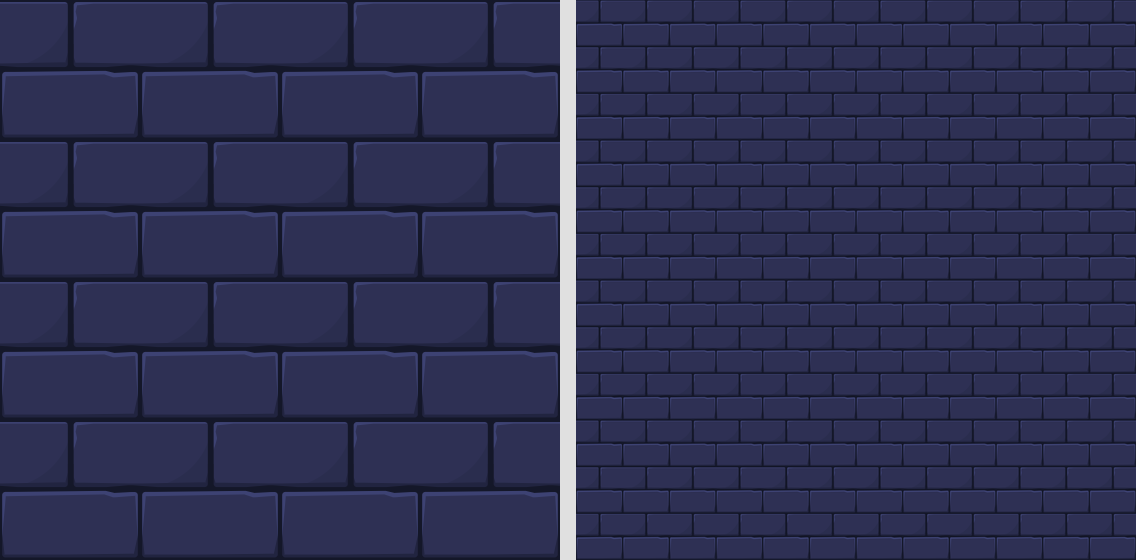
Left: one tile. Right: repeated 3 by 3.
Give the GLSL for this texture, as a Shadertoy shader.

```glsl
// Draws a tiling wall of dark blue bricks in running bond, with chipped light edges and shaded feet.

const vec2 REPEATS = vec2(4.0, 8.0);    // bricks across, rows down
const vec2 CELL = vec2(192.0, 96.0);    // design units of one brick cell
const float CORNER = 4.5;               // corner radius in design units

const vec3 MORTAR = vec3(0.08, 0.09, 0.16);
const vec3 SHADOW = vec3(0.13, 0.14, 0.25);
const vec3 SHADE  = vec3(0.165, 0.175, 0.305);
const vec3 FACE   = vec3(0.18, 0.19, 0.33);
const vec3 LIGHT  = vec3(0.24, 0.26, 0.45);

// Sides of the brick, measured from the top left of its cell
const vec2 CHIPPED_SIDES = vec2(3.0, 189.0);
const vec2 SHADED_SIDES  = vec2(5.0, 189.0);

// Circle that bounds the lit part of a shaded brick
const vec2 GLOW_CENTER = vec2(98.0, -5.0);
const float GLOW_RADIUS = 98.0;

// Straight ramp from 0 at a to 1 at b
float ramp(float a, float b, float x) {
    return clamp((x - a) / (b - a), 0.0, 1.0);
}

// Coverage of a shape from its signed distance
float cover(float dist, float pixel) {
    return clamp(0.5 - dist / pixel, 0.0, 1.0);
}

// Rounded box between two sides, a top and a bottom
float brickDistance(vec2 p, vec2 sides, float top, float bottom) {
    vec2 low = vec2(sides.x, top);
    vec2 high = vec2(sides.y, bottom);
    vec2 q = abs(p - 0.5 * (low + high)) - 0.5 * (high - low) + CORNER;
    return length(max(q, 0.0)) + min(max(q.x, q.y), 0.0) - CORNER;
}

// Brick with a broad light rim and a chip in its top edge
vec3 chippedBrick(vec2 p, float pixel) {
    float top = 2.6 - 1.4 * ramp(20.0, 140.0, p.x)
              + 2.8 * ramp(145.0, 157.0, p.x) - 1.2 * ramp(157.0, 180.0, p.x);
    float outline = brickDistance(p, CHIPPED_SIDES, top, 92.5);

    // Shadow along the foot, climbing both lower corners
    float foot = 88.5 - 1.2 * ramp(90.0, 180.0, p.x) - p.y;
    float footLeft = p.x - CHIPPED_SIDES.x - 3.5 * ramp(60.0, 90.0, p.y);
    float footRight = CHIPPED_SIDES.y - 6.0 * ramp(62.0, 90.0, p.y) - p.x;
    float shadow = min(foot, min(footLeft, footRight));

    // Light rim along the top, tapering down both sides
    float rimDepth = 8.5 - 2.5 * ramp(10.0, 145.0, p.x)
                   + 4.0 * ramp(143.0, 155.0, p.x) - 2.0 * ramp(158.0, 184.0, p.x);
    float rimLeft = p.x - CHIPPED_SIDES.x - 5.0 * (1.0 - ramp(8.0, 64.0, p.y));
    float rimRight = CHIPPED_SIDES.y - 3.5 * (1.0 - ramp(8.0, 70.0, p.y)) - p.x;
    float rim = min(p.y - rimDepth, min(rimLeft, rimRight));

    vec3 color = mix(FACE, SHADOW, cover(shadow, pixel) * step(50.0, p.y));
    color = mix(color, LIGHT, cover(rim, pixel) * (1.0 - ramp(60.0, 70.0, p.y)));
    return mix(MORTAR, color, cover(outline, pixel));
}

// Brick with a thin light rim, a worn left edge and a shaded lower right corner
vec3 shadedBrick(vec2 p, float pixel) {
    float bottom = 92.0 - 2.5 * ramp(50.0, 80.0, p.x) + 2.5 * ramp(86.0, 120.0, p.x);
    float outline = brickDistance(p, SHADED_SIDES, 2.8, bottom);

    // Shadow along the foot
    float foot = 86.0 + ramp(20.0, 80.0, p.x) - 1.5 * ramp(100.0, 180.0, p.x) - p.y;
    float footLeft = p.x - SHADED_SIDES.x - 4.0 * ramp(78.0, 90.0, p.y);
    float footRight = SHADED_SIDES.y - 4.0 * ramp(72.0, 88.0, p.y) - p.x;
    float shadow = min(foot, min(footLeft, footRight));

    // Thin top rim and wavy wear on the left
    float rimTop = p.y - 5.0 - 2.5 * (1.0 - ramp(8.0, 32.0, p.x));
    float wear = 4.5 - 1.8 * ramp(8.0, 16.0, p.y)
               + 1.8 * ramp(16.0, 24.0, p.y) - 4.5 * ramp(26.0, 42.0, p.y);
    float rimLeft = p.x - SHADED_SIDES.x - wear;

    float dim = GLOW_RADIUS - length(p - GLOW_CENTER);
    float inLowerRight = step(GLOW_CENTER.x, p.x);
    vec3 color = mix(FACE, SHADE, cover(dim, pixel) * inLowerRight);
    color = mix(color, SHADOW, cover(shadow, pixel) * step(60.0, p.y));
    color = mix(color, LIGHT, cover(rimTop, pixel));
    color = mix(color, LIGHT, cover(rimLeft, pixel) * (1.0 - ramp(36.0, 42.0, p.y)));
    return mix(MORTAR, color, cover(outline, pixel));
}

void mainImage(out vec4 fragColor, in vec2 fragCoord) {
    vec2 grid = fragCoord / iResolution.xy * REPEATS;
    float pixel = CELL.y * REPEATS.y / iResolution.y;

    // Every second row moves by half a brick
    float odd = mod(floor(grid.y), 2.0);
    grid.x += 0.5 * odd;

    // Position in the cell, counted downward from its top left
    vec2 local = fract(grid);
    vec2 p = vec2(local.x, 1.0 - local.y) * CELL;

    vec3 color = odd > 0.5 ? shadedBrick(p, pixel) : chippedBrick(p, pixel);
    fragColor = vec4(color, 1.0);
}
```
